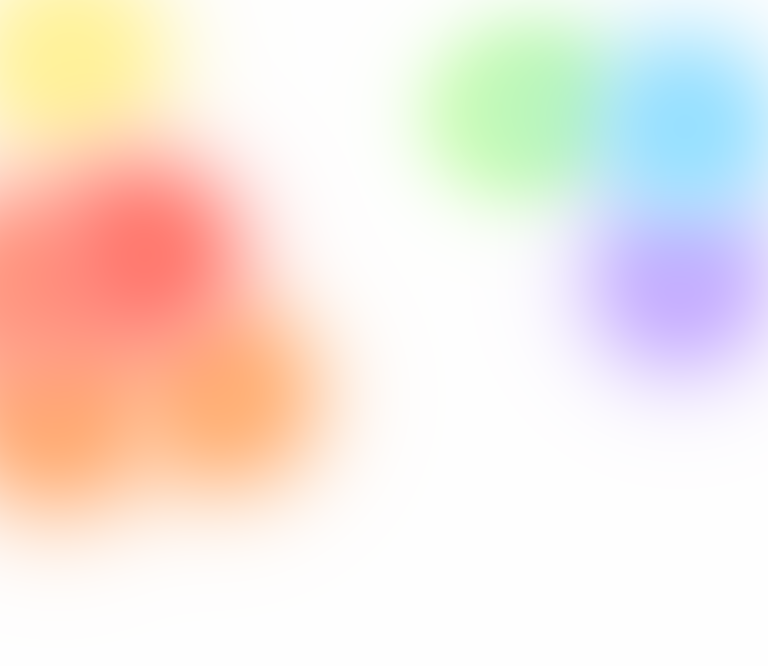
Give the GLSL for this background, as a WebGL 2 fragment shader.

```glsl
#version 300 es
precision highp float;
// Soft pools of colour on a near-white ground: a warm group at the left
// and a cool group at the upper right. Each pool is a round falloff,
// layered in order over the ones before it.

#define POOL_COUNT 9
#define FALLOFF 2.5
#define SPREAD 1.0
#define OPACITY 1.0
#define GROUND vec3(0.996, 0.995, 0.995)

uniform vec2 u_resolution;
out vec4 fragColor;

// Centre x, centre y and radius, in units of the canvas height.
const vec3 POOLS[POOL_COUNT] = vec3[](
    vec3(0.105, 0.910, 0.165),  // yellow
    vec3(0.338, 0.405, 0.158),  // right orange
    vec3(0.085, 0.380, 0.168),  // left orange
    vec3(0.030, 0.565, 0.170),  // salmon
    vec3(0.218, 0.617, 0.160),  // red
    vec3(0.750, 0.828, 0.128),  // lime
    vec3(0.820, 0.838, 0.132),  // green
    vec3(1.021, 0.580, 0.155),  // violet
    vec3(1.029, 0.810, 0.155)   // sky
);

const vec3 COLOURS[POOL_COUNT] = vec3[](
    vec3(1.00, 0.95, 0.61),
    vec3(1.00, 0.70, 0.47),
    vec3(1.00, 0.68, 0.45),
    vec3(1.00, 0.61, 0.52),
    vec3(1.00, 0.48, 0.44),
    vec3(0.84, 1.00, 0.74),
    vec3(0.74, 0.97, 0.72),
    vec3(0.78, 0.68, 1.00),
    vec3(0.60, 0.88, 1.00)
);

// Coverage of a blurred disc: 1 at its centre, fading smoothly to 0.
float poolCoverage(vec2 point, vec3 pool) {
    float reach = length(point - pool.xy) / (pool.z * SPREAD);
    return OPACITY * exp(-pow(reach, FALLOFF));
}

void main() {
    vec2 point = gl_FragCoord.xy / u_resolution.y;
    vec3 colour = GROUND;

    // Layer the pools from back to front.
    for (int i = 0; i < POOL_COUNT; i++) {
        colour = mix(colour, COLOURS[i], poolCoverage(point, POOLS[i]));
    }
    fragColor = vec4(colour, 1.0);
}
```
